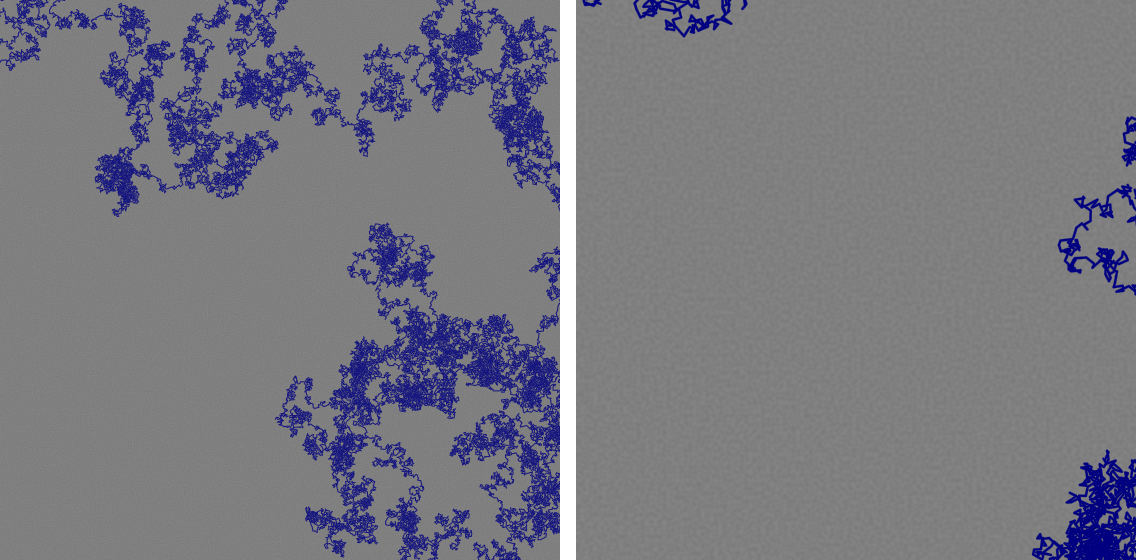
Left, the full canvas; right, a detail of the centre.
Reproduce this pattern procedurally as a WebGL 2 fragment shader.

```glsl
#version 300 es
precision highp float;
precision highp int;
// Draws a thin blue Brownian path wandering in porous clumps over fine grey grain.

uniform vec2 u_resolution;
out vec4 fragColor;

const vec3 GREY = vec3(0.5);
const vec3 BLUE = vec3(0.0, 0.0, 0.5);
const float TAU = 6.28318;
const float HALF_WIDTH = 0.00075;    // of the line, in canvas units
const float WANDER = 0.098;          // first midpoint offset of a leg
const float FINEST = 0.0025;         // offsets below this are not split further
const float SHRINK = 0.70711;        // offset ratio per halving of a Brownian path
const float REACH = 3.4143;          // sum of all later offsets: 1 / (1 - SHRINK)
const int STACK_SIZE = 16;

// Coarse route that the path follows
const int STOPS = 24;
const vec2 ROUTE[STOPS] = vec2[STOPS](
    vec2(-0.03, 0.97), vec2(0.15, 0.96), vec2(0.25, 0.85), vec2(0.29, 0.66),
    vec2(0.36, 0.82), vec2(0.46, 0.95), vec2(0.53, 0.86), vec2(0.69, 0.88),
    vec2(0.78, 0.97), vec2(0.95, 0.96), vec2(0.98, 0.72), vec2(0.98, 0.50),
    vec2(0.92, 0.36), vec2(0.78, 0.40), vec2(0.65, 0.51), vec2(0.64, 0.35),
    vec2(0.73, 0.30), vec2(0.58, 0.22), vec2(0.56, 0.08), vec2(0.72, 0.06),
    vec2(0.90, 0.07), vec2(0.86, 0.20), vec2(0.94, 0.29), vec2(0.96, 0.10));

uint scramble(uint x) {
    x ^= x >> 16; x *= 0x7feb352du;
    x ^= x >> 15; x *= 0x846ca68bu;
    return x ^ (x >> 16);
}

// Unit vector in a random direction
vec2 randomDirection(uint seed) {
    float angle = TAU * float(scramble(seed) >> 8) / 16777216.0;
    return vec2(cos(angle), sin(angle));
}

float cornerRamp(ivec2 cell, vec2 offset) {
    uint seed = uint(cell.x + 4096) + scramble(uint(cell.y + 4096));
    return dot(randomDirection(seed), offset);
}

float gradientNoise(vec2 p) {
    ivec2 cell = ivec2(floor(p));
    vec2 f = fract(p);
    vec2 s = f * f * f * (f * (f * 6.0 - 15.0) + 10.0);
    float low = mix(cornerRamp(cell, f),
                    cornerRamp(cell + ivec2(1, 0), f - vec2(1, 0)), s.x);
    float high = mix(cornerRamp(cell + ivec2(0, 1), f - vec2(0, 1)),
                     cornerRamp(cell + ivec2(1, 1), f - vec2(1, 1)), s.x);
    return mix(low, high, s.y);
}

float segmentDistance(vec2 p, vec2 a, vec2 b) {
    vec2 ab = b - a;
    float t = clamp(dot(p - a, ab) / max(dot(ab, ab), 1e-12), 0.0, 1.0);
    return length(p - a - t * ab);
}

// Distance to a Brownian bridge from a to b, if nearer than "nearest".
// Midpoints are displaced depth first; parts out of reach are skipped.
float bridgeDistance(vec2 p, vec2 a, vec2 b, uint seed, float nearest) {
    vec2 ends[STACK_SIZE];
    float offsets[STACK_SIZE];
    uint ids[STACK_SIZE];
    ends[0] = b;
    offsets[0] = WANDER;
    ids[0] = 1u;
    int top = 0;
    while (top >= 0) {
        vec2 end = ends[top];
        float offset = offsets[top];
        uint id = ids[top];
        float d = segmentDistance(p, a, end);
        bool isLeaf = offset < FINEST;
        if (isLeaf || d - REACH * offset > nearest) {
            if (isLeaf) nearest = min(nearest, d);
            a = end;
            top--;
        } else {
            // The right half stays on the stack, the left half goes above it
            offsets[top] = offset * SHRINK;
            ids[top] = 2u * id + 1u;
            top++;
            ends[top] = 0.5 * (a + end) + offset * randomDirection(id + seed);
            offsets[top] = offset * SHRINK;
            ids[top] = 2u * id;
        }
    }
    return nearest;
}

void main() {
    float scale = min(u_resolution.x, u_resolution.y);
    vec2 p = gl_FragCoord.xy / scale;
    float blur = 0.6 / scale;

    // Nearest part of the path over all legs of the route
    float nearest = HALF_WIDTH + blur;
    for (int leg = 0; leg < STOPS - 1; leg++) {
        uint seed = uint(leg + 1) << 16;
        nearest = bridgeDistance(p, ROUTE[leg], ROUTE[leg + 1], seed, nearest);
    }
    float ink = clamp((HALF_WIDTH + blur - nearest) / (2.0 * blur), 0.0, 1.0);

    // Faint grain below the line
    vec3 ground = GREY + 0.035 * gradientNoise(p * 390.0);
    fragColor = vec4(mix(ground, BLUE, ink), 1.0);
}
```
